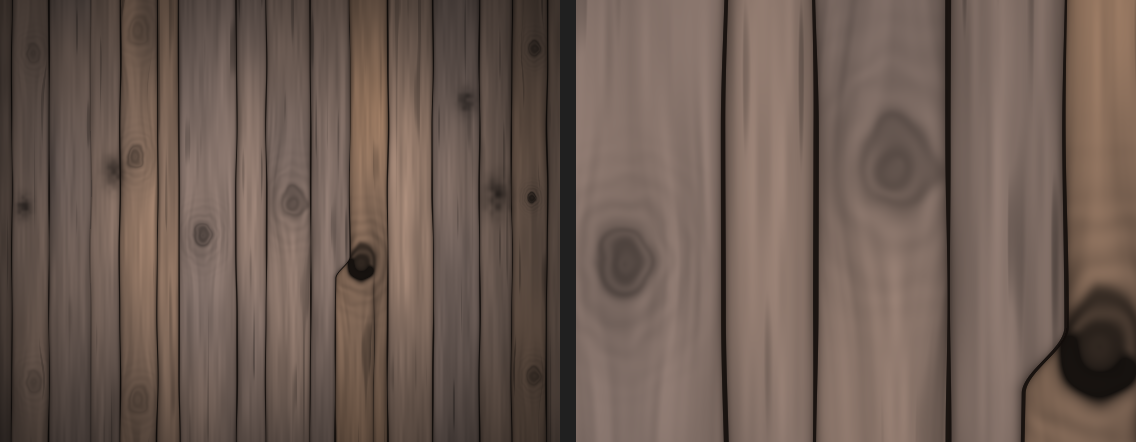
Left: the whole. Right: its middle third, enlarged.
This texture is drawn by a Shadertoy shader. Its source:

```glsl
// Weathered wall of sixteen upright planks with dark seams, knots and stains.
// Seams pick the plank, knots bend its stretched-noise grain and add rings,
// then plank tint, shadowed gaps and a broad vignette finish the surface.

const int SEAM_COUNT = 15;
const float SEAMS[15] = float[15](0.022, 0.088, 0.162, 0.214, 0.281, 0.320, 0.422,
    0.475, 0.554, 0.625, 0.693, 0.773, 0.856, 0.914, 0.977);
// Warmth of each plank: 0 is grey, 1 is tan
const float WARMTH[16] = float[16](0.35, 0.2, 0.05, 0.25, 0.55, 0.65, 0.12, 0.15,
    0.18, 0.15, 0.85, 0.32, 0.0, 0.28, 0.55, 0.3);
// Knots: x, y, radius, darkness
const int KNOT_COUNT = 11;
const vec4 KNOTS[11] = vec4[11](
    vec4(0.526, 0.543, 0.022, 0.35), vec4(0.362, 0.467, 0.016, 0.45),
    vec4(0.242, 0.645, 0.015, 0.40), vec4(0.645, 0.405, 0.024, 0.90),
    vec4(0.955, 0.891, 0.010, 0.50), vec4(0.950, 0.553, 0.007, 0.75),
    vec4(0.247, 0.930, 0.019, 0.20), vec4(0.060, 0.880, 0.013, 0.20),
    vec4(0.061, 0.137, 0.015, 0.22), vec4(0.247, 0.095, 0.018, 0.22),
    vec4(0.954, 0.150, 0.012, 0.40));
// Stains: x, y, radius
const vec3 STAINS[4] = vec3[4](vec3(0.203, 0.610, 0.019), vec3(0.888, 0.559, 0.024),
    vec3(0.833, 0.770, 0.016), vec3(0.043, 0.531, 0.014));

const vec3 GREY_WOOD = vec3(0.535, 0.462, 0.432);
const vec3 TAN_WOOD = vec3(0.625, 0.490, 0.390);
const vec3 GAP_COLOR = vec3(0.065, 0.045, 0.035);
const float HEIGHT = 0.789;       // canvas height in widths
const float GAP_HALF = 0.0016;    // half width of a seam
const float GAP_SHADOW = 0.0055;  // reach of the shade beside a seam
const int JOG_SEAM = 9;           // seam that steps sideways at the split knot
const int FAINT_SEAM = 2;
const float JOG_SHIFT = 0.025;
const float SPLIT_X = 0.666;      // crack below the split knot
const float VIGNETTE = 0.62;

float hash(vec2 p) {
    return fract(sin(dot(p, vec2(127.1, 311.7))) * 43758.5453);
}

float noise(vec2 p) {
    vec2 i = floor(p), f = fract(p);
    f = f * f * (3.0 - 2.0 * f);
    return mix(mix(hash(i), hash(i + vec2(1, 0)), f.x),
               mix(hash(i + vec2(0, 1)), hash(i + vec2(1, 1)), f.x), f.y);
}

float seamX(int i, float y) {
    float wobble = (noise(vec2(y * 7.0, float(i) * 9.3)) - 0.5) * 0.004;
    float jog = i == JOG_SEAM ? JOG_SHIFT * (1.0 - smoothstep(0.37, 0.42, y)) : 0.0;
    return SEAMS[i] + wobble - jog;
}

// Darkness of a gap and its soft shade at distance d
float gapShade(float d, float halfWidth, float px) {
    float core = 1.0 - smoothstep(halfWidth - px, halfWidth + px, d);
    return max(core * 0.92, 0.55 * exp(-d / GAP_SHADOW * 1.6));
}

void mainImage(out vec4 fragColor, in vec2 fragCoord) {
    vec2 uv = fragCoord / iResolution.xy;
    vec2 p = uv * vec2(1.0, HEIGHT);
    float px = 1.0 / iResolution.x;

    // Plank number, its edges and the seam shade
    int plank = 0;
    float left = -0.03, right = 1.03, gap = 0.0;
    for (int i = 0; i < SEAM_COUNT; i++) {
        float s = seamX(i, uv.y);
        if (uv.x > s) { plank = i + 1; left = s; }
        else right = min(right, s);
        float width = GAP_HALF * mix(0.55, 1.25, noise(vec2(uv.y * 9.0, float(i) * 5.1)));
        float strength = i == FAINT_SEAM ? 0.4 : 1.0;
        gap = max(gap, strength * gapShade(abs(uv.x - s), width, px));
    }
    float split = gapShade(abs(uv.x - SPLIT_X - 0.003 * noise(vec2(uv.y * 9.0, 2.0))), GAP_HALF * 0.6, px);
    gap = max(gap, 0.8 * split * (1.0 - smoothstep(0.34, 0.40, uv.y)));

    // Knots bend the grain and leave rings on their own plank
    float seed = float(plank) * 17.3;
    vec2 grainPos = p;
    float rings = 0.0, knotShade = 0.0;
    for (int i = 0; i < KNOT_COUNT; i++) {
        vec4 k = KNOTS[i];
        if (k.x < left || k.x > right) continue;
        vec2 d = (p - vec2(k.x, k.y * HEIGHT)) / k.z;
        vec2 halo = d * vec2(0.5, 0.25);
        grainPos.x -= d.x * k.z * 0.8 * exp(-dot(halo, halo));
        float r = length(d * vec2(1.0, 0.78)) + 0.35 * (noise(d * 1.3 + seed) - 0.5);
        float fade = exp(-r * r * 0.16);
        rings += sin(r * 9.0 + 3.0 * noise(d * 0.8 + seed)) * fade * (0.35 + k.w);
        float core = 1.0 - smoothstep(0.45, 1.1, r);
        float rim = exp(-pow((r - 0.95) * 6.0, 2.0));
        knotShade += k.w * (0.55 * core + 0.4 * rim + 0.22 * fade);
        // Open hollow under the darkest knots
        float hollow = exp(-pow((r - 0.72) * 5.0, 2.0)) * smoothstep(0.3, -0.4, d.y + 0.4 * d.x);
        knotShade += hollow * smoothstep(0.7, 0.9, k.w) * 0.7;
    }

    // Grain at three scales, thin checks and worn patches
    float broad = noise(vec2(grainPos.x * 45.0 + seed, p.y * 2.5)) - 0.5;
    float medium = noise(vec2(grainPos.x * 110.0 + seed, p.y * 5.0 + seed)) - 0.5;
    float fine = noise(vec2(grainPos.x * 230.0 + seed, p.y * 14.0)) - 0.5;
    float checks = smoothstep(0.80, 0.95, noise(vec2(grainPos.x * 150.0 - seed, p.y * 6.0 + seed)));
    float patches = noise(p * vec2(9.0, 5.0) + seed) - 0.5;
    float tone = 1.0 + 0.13 * broad + 0.14 * medium + 0.12 * fine + 0.16 * patches;
    tone += 0.06 * rings - 0.20 * checks + 0.10 * (hash(vec2(seed, 3.0)) - 0.5);

    float stain = 0.0;
    for (int i = 0; i < 4; i++) {
        vec2 d = (p - STAINS[i].xy * vec2(1.0, HEIGHT)) / STAINS[i].z;
        stain += exp(-dot(d, d * vec2(1.0, 0.45))) * (0.25 + 0.35 * noise(d * 2.0 + seed));
    }

    // Colour, gaps and vignette
    float warmth = clamp(WARMTH[plank] + 0.3 * patches, 0.0, 1.0);
    vec3 color = mix(GREY_WOOD, TAN_WOOD, warmth) * tone;
    color *= (1.0 - min(knotShade, 0.85)) * (1.0 - stain);
    color = mix(color, GAP_COLOR, gap);
    float edge = length((uv - 0.5) * vec2(1.0, 0.92));
    color *= 1.0 - VIGNETTE * smoothstep(0.1, 0.75, edge);
    fragColor = vec4(clamp(color, 0.0, 1.0), 1.0);
}
```
